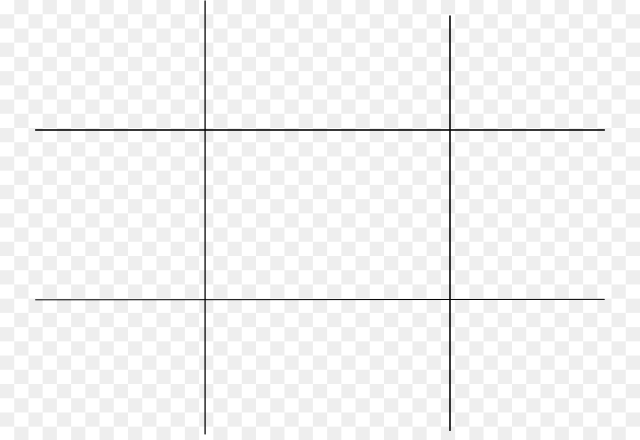
A WebGL 2 fragment shader for this pattern:

```glsl
#version 300 es
precision highp float;
// Pale checkerboard crossed by two vertical and two horizontal black rules.

uniform vec2 u_resolution;
out vec4 fragColor;

const float CELLS_ACROSS = 45.0;
const vec3 WHITE = vec3(1.0);
const vec3 GREY = vec3(0.933);
const vec3 INK = vec3(0.01);

// Rules as start.xy, end.xy, in cells from the top left corner.
const int RULE_COUNT = 4;
const vec4 RULES[RULE_COUNT] = vec4[](
    vec4(14.42, 0.08, 14.42, 30.50),
    vec4(31.64, 1.14, 31.64, 30.25),
    vec4(2.52, 9.14, 42.48, 9.14),
    vec4(2.52, 21.08, 42.48, 21.05)
);
const float HALF_WIDTHS[RULE_COUNT] = float[](0.045, 0.056, 0.056, 0.036);

// Smoothed square wave of period 2: +1 on even cells, -1 on odd cells.
vec2 cellSign(vec2 p, float pixel) {
    vec2 edgeDistance = 0.5 - abs(mod(p + 0.5, 2.0) - 1.0);
    return clamp(2.0 * edgeDistance / pixel, -1.0, 1.0);
}

float segmentDistance(vec2 p, vec2 a, vec2 b) {
    vec2 ab = b - a;
    float t = clamp(dot(p - a, ab) / dot(ab, ab), 0.0, 1.0);
    return length(p - a - t * ab);
}

void main() {
    // Cell coordinates, with y running down from the top edge.
    float pixel = CELLS_ACROSS / u_resolution.x;
    vec2 p = vec2(gl_FragCoord.x, u_resolution.y - gl_FragCoord.y) * pixel;

    // Checkerboard
    vec2 s = cellSign(p, pixel);
    vec3 color = mix(GREY, WHITE, 0.5 + 0.5 * s.x * s.y);

    // Rules with rounded ends
    for (int i = 0; i < RULE_COUNT; i++) {
        float d = segmentDistance(p, RULES[i].xy, RULES[i].zw) - HALF_WIDTHS[i];
        color = mix(color, INK, clamp(0.5 - d / pixel, 0.0, 1.0));
    }

    fragColor = vec4(color, 1.0);
}
```
